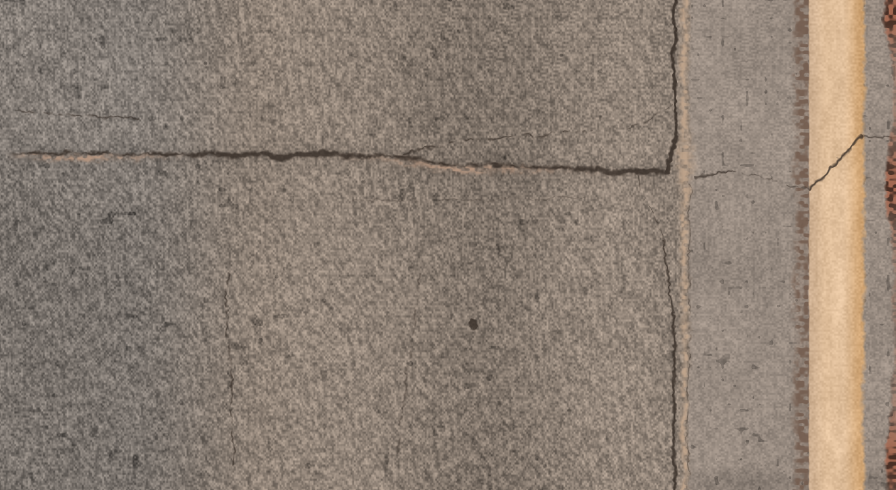
Give the GLSL for this texture, as a Shadertoy shader.

```glsl
// Worn asphalt seen from above, meeting a concrete gutter and a tan kerb.
// Vertical bands are blended by x; crisp value noise makes the stone grain,
// and noise-warped segment distances make the broken cracks across them.

float hash(vec2 c) {
    return fract(sin(dot(c, vec2(127.1, 311.7))) * 43758.5453);
}

float noise(vec2 p) {
    vec2 c = floor(p), f = fract(p);
    f = f * f * (3.0 - 2.0 * f);
    return mix(mix(hash(c), hash(c + vec2(1, 0)), f.x),
               mix(hash(c + vec2(0, 1)), hash(c + vec2(1, 1)), f.x), f.y);
}

float fbm(vec2 p) {
    float sum = 0.0, amp = 0.5;
    for (int i = 0; i < 4; i++) {
        sum += amp * noise(p);
        p = p * 2.03 + 17.3;
        amp *= 0.5;
    }
    return sum;
}

// Soft step at edge e, about one pixel wide at least
float rise(float e, float x, float soft) {
    float w = max(soft, 0.8 / iResolution.y);
    return smoothstep(e - w, e + w, x);
}

float bump(float x, float centre, float width) {
    x = (x - centre) / width;
    return exp(-x * x);
}

// Adds a crack from ends.xy to ends.zw to the darkness
void cut(inout float dark, vec2 p, vec4 ends, float width, float strength) {
    vec2 a = p - ends.xy, b = ends.zw - ends.xy;
    float d = length(a - b * clamp(dot(a, b) / dot(b, b), 0.0, 1.0));
    dark = max(dark, strength * (1.0 - rise(width, d, 0.0025)));
}

vec3 asphalt(vec2 p) {
    // Broad wheel-track tones
    float light = 0.51 + 0.05 * (bump(p.x, 0.64, 0.17) + bump(p.x, 1.27, 0.14))
                - 0.022 * bump(p.x, 0.98, 0.12) + 0.05 * (fbm(p * 5.0) - 0.47);
    light -= 0.04 * smoothstep(0.52, 0.3, p.x) * smoothstep(0.75, 0.5, p.y);
    // Short upright stones, lit on one side, with fine speckle
    vec2 g = vec2(p.x + 0.12 * p.y, p.y) * vec2(185, 120);
    float stones = noise(g) - 0.5;
    float relief = noise(g + vec2(0.6, -0.6)) - 0.5 - stones;
    light += 0.17 * stones + 0.13 * relief + 0.2 * (noise(p * vec2(290, 240)) - 0.5);
    // Sparse dark pits
    light -= 0.13 * smoothstep(0.8, 0.92, noise(p * 62.0)) * noise(p * 18.0);
    float warmth = 0.6 + 0.4 * smoothstep(0.25, 0.55, p.x);
    return light * mix(vec3(1), vec3(1.03, 0.935, 0.85), warmth);
}

vec3 concrete(vec2 p) {
    float light = 0.585 + 0.08 * (fbm(p * vec2(14, 9)) - 0.47);
    light += 0.12 * (noise(p * 260.0) - 0.5) + 0.06 * (noise(p * vec2(110, 80)) - 0.5);
    light -= 0.13 * smoothstep(0.86, 0.95, noise(p * 80.0)) + 0.06 * bump(p.y, 0.015, 0.025);
    return light * vec3(1.02, 0.935, 0.865);
}

vec3 kerb(vec2 p) {
    float t = (p.x - 1.65) / 0.112;
    vec3 c = mix(vec3(0.8, 0.68, 0.56), vec3(0.88, 0.75, 0.61), smoothstep(0.0, 0.35, t));
    c = mix(c, vec3(0.82, 0.65, 0.46), smoothstep(0.6, 1.0, t));
    return c + 0.13 * (fbm(p * vec2(45, 16)) - 0.47) + 0.08 * (noise(p * 240.0) - 0.5);
}

void mainImage(out vec4 fragColor, in vec2 fragCoord) {
    vec2 p = fragCoord / iResolution.y;
    vec2 warp = vec2(fbm(p * 28.0), fbm(p * 28.0 + 31.0)) - 0.47;
    vec2 chips = vec2(noise(p * 150.0), noise(p * 150.0 + 53.0)) - 0.5;
    vec2 q = p + 0.018 * warp + 0.005 * chips;
    float rough = noise(p * 65.0 + 9.0);
    float crumbs = smoothstep(0.3, 0.7, noise(p * vec2(110, 150) + 71.0));
    float broken = smoothstep(0.25, 0.6, 0.6 * rough + 0.4 * noise(p * 130.0));

    // Surface bands from road to verge
    vec3 col = mix(asphalt(p), concrete(p), rise(1.407, q.x, 0.003));
    float grit = rise(1.622, q.x, 0.009) * (0.2 + 0.7 * crumbs);
    col = mix(col, vec3(0.45, 0.36, 0.305), grit);
    col = mix(col, kerb(p), rise(1.651, mix(p.x, q.x, 0.2), 0.002));
    col = mix(col, concrete(p), rise(1.763, q.x, 0.006));

    // Pale joint filler, wider where the cracks meet
    float filler = bump(q.x, 1.397, 0.007 + 0.01 * bump(p.y, 0.67, 0.05));
    col = mix(col, vec3(0.76, 0.65, 0.55), filler * (0.4 + 0.5 * crumbs));

    // Long transverse crack with crumbling pale edges
    float line = 0.682 - 0.026 * smoothstep(0.7, 0.98, p.x) - 0.008 * smoothstep(1.1, 1.36, p.x);
    float off = q.y - line;
    float span = rise(0.03, p.x, 0.03) * (1.0 - rise(1.365, p.x, 0.006));
    float scab = min(bump(p.x, 0.17, 0.15) + bump(p.x, 0.96, 0.18), 1.0);
    float deep = min(bump(p.x, 0.59, 0.17) + bump(p.x, 1.29, 0.12), 1.0);
    col *= 1.0 - 0.1 * span * bump(off, 0.0, 0.02);
    float rim = span * scab * bump(off, -0.003, 0.007);
    col = mix(col, vec3(0.73, 0.6, 0.51), rim * (0.25 + 0.65 * crumbs));
    float gap = 1.0 - rise(0.001 + 0.004 * deep + 0.003 * rough, abs(off - 0.006 * scab), 0.004);
    float dark = span * gap * mix(0.45 + 0.4 * broken, 0.8, deep);

    // Broken hairlines on the road and gutter
    float hair = 0.0;
    cut(hair, q, vec4(0.82, 0.68, 0.91, 0.71), 0.002, 0.7);
    cut(hair, q, vec4(0.91, 0.71, 1.21, 0.733), 0.0015, 0.7);
    cut(hair, q, vec4(1.28, 0.735, 1.37, 0.785), 0.001, 0.5);
    cut(hair, q, vec4(0.03, 0.775, 0.28, 0.755), 0.0015, 0.65);
    cut(hair, q, vec4(0.464, 0.45, 0.475, 0.04), 0.002, 0.65);
    cut(hair, q, vec4(0.857, 0.44, 0.81, 0.07), 0.002, 0.4);
    cut(hair, q, vec4(0.72, 0.59, 1.2, 0.595), 0.001, 0.35);
    cut(hair, q, vec4(1.298, 0.643, 1.354, 0.51), 0.001, 0.6);
    cut(hair, q, vec4(1.408, 0.63, 1.404, 0), 0.001, 0.5);
    cut(hair, q, vec4(1.49, 0.648, 1.65, 0.615), 0.001, 0.6);
    dark = max(dark, hair * broken);

    // Continuous cracks along the joint and through the kerb
    cut(dark, q, vec4(1.374, 1.02, 1.379, 0.72), 0.0035, 0.85);
    cut(dark, q, vec4(1.379, 0.72, 1.359, 0.65), 0.005, 0.85);
    cut(dark, q, vec4(1.354, 0.51, 1.374, 0.36), 0.002, 0.75);
    cut(dark, q, vec4(1.374, 0.36, 1.377, -0.02), 0.003, 0.8);
    cut(dark, q, vec4(1.42, 0.64, 1.49, 0.648), 0.002, 0.7);
    cut(dark, q, vec4(1.65, 0.615, 1.76, 0.722), 0.0025, 0.8);
    cut(dark, q, vec4(1.76, 0.722, 1.84, 0.72), 0.0015, 0.6);
    cut(dark, q, vec4(0.964, 0.342, 0.97, 0.335), 0.007, 0.8);
    col = mix(col, vec3(0.21, 0.175, 0.15), dark);

    // Dry leaves on the right margin
    float patches = min(bump(p.y, 0.97, 0.07) + bump(p.y, 0.62, 0.09) + bump(p.y, 0.06, 0.09), 1.0);
    float leaves = rise(1.823 - 0.017 * patches, q.x, 0.005) * (0.3 + 0.7 * patches);
    col = mix(col, mix(vec3(0.28, 0.18, 0.14), vec3(0.64, 0.41, 0.32), crumbs), leaves);
    fragColor = vec4(clamp(col, 0.0, 1.0), 1.0);
}
```
